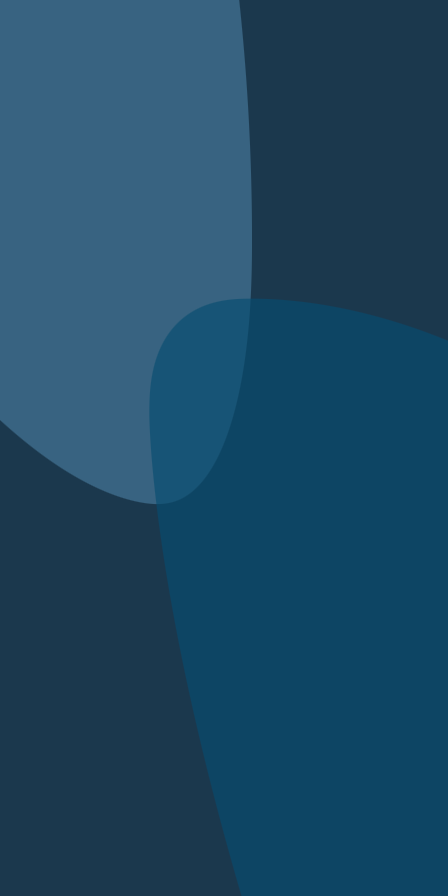
Reproduce this background procedurally as a Shadertoy shader.

```glsl
// Two large translucent rounded blobs overlapping on a dark navy field.

#define NAVY         vec3(0.106, 0.218, 0.302)
#define STEEL        vec3(0.220, 0.390, 0.504)
#define TEAL         vec3(0.023, 0.297, 0.438)
#define TEAL_OPACITY 0.65
#define STEEL_CORE   vec2(0.349, 0.733)
#define TEAL_CORE    vec2(0.5625, 0.5378)

// Superellipse corner whose two sides sag away along power curves.
// q points outward from the core; span is the reach of each sagging side.
float blobField(vec2 q, vec2 radii, vec2 sag, vec2 sagPower, vec2 span, float roundness) {
    vec2 along = max(-q.yx, 0.0) / span.yx;
    vec2 reach = max(radii - sag * pow(along, sagPower), 0.001);
    vec2 corner = pow(max(q, 0.0) / reach, vec2(roundness));
    return pow(corner.x + corner.y, 1.0 / roundness) - 1.0;
}

// Coverage from a field, softened over about one pixel.
float coverage(float field) {
    return clamp(0.5 - field / max(fwidth(field), 1e-5), 0.0, 1.0);
}

void mainImage(out vec4 fragColor, in vec2 fragCoord) {
    vec2 uv = fragCoord / iResolution.xy;

    // Steel blob, rounded toward the lower right
    vec2 steelQ = (uv - STEEL_CORE) * vec2(1.0, -1.0);
    vec2 steelSpan = vec2(STEEL_CORE.x, 1.0 - STEEL_CORE.y);
    float steel = blobField(steelQ, vec2(0.2135, 0.2956), vec2(0.0286, 0.0938),
                            vec2(2.0, 1.7), steelSpan, 2.3);

    // Teal blob, rounded toward the upper left
    vec2 tealQ = (uv - TEAL_CORE) * vec2(-1.0, 1.0);
    vec2 tealSpan = vec2(1.0 - TEAL_CORE.x, TEAL_CORE.y);
    float teal = blobField(tealQ, vec2(0.2292, 0.1289), vec2(0.2057, 0.0469),
                           vec2(1.53, 1.9), tealSpan, 2.5);

    // Layers from back to front
    vec3 color = mix(NAVY, STEEL, coverage(steel));
    color = mix(color, TEAL, TEAL_OPACITY * coverage(teal));
    fragColor = vec4(color, 1.0);
}
```
